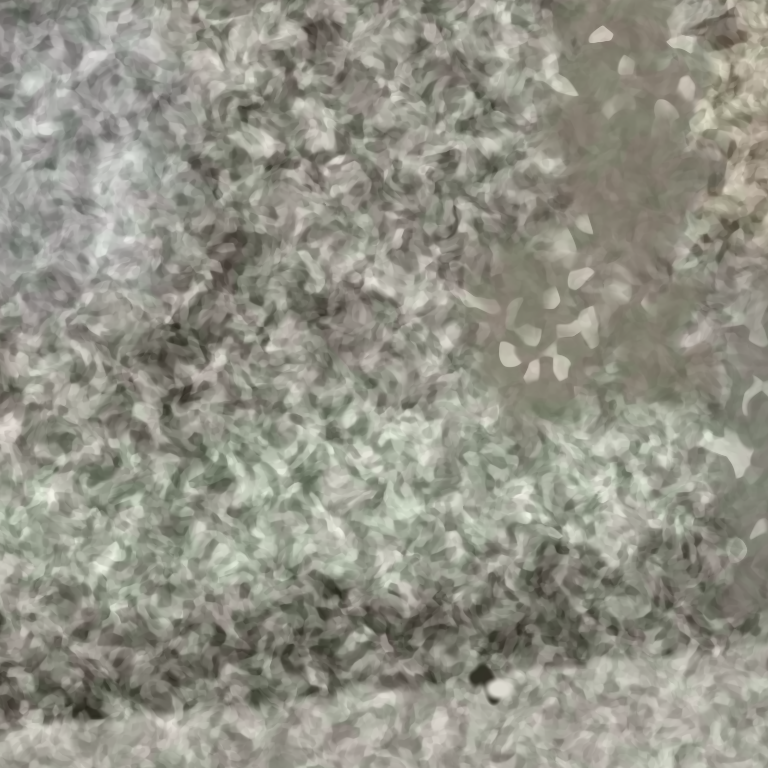
A Shadertoy shader for this texture:

```glsl
vec3 hash3(vec2 p) {
    vec3 q = fract(vec3(p.xyx) * vec3(0.1031, 0.1030, 0.0973));
    q += dot(q, q.yxz + 33.33);
    return fract((q.xxy + q.yzz) * q.zyx);
}

// Soft cellular noise: each cell is a flake with its own direction and tone
float flakes(vec2 p, float sharpness) {
    vec2 cell = floor(p);
    float sum = 0.0, total = 0.0001;
    for (int y = -1; y <= 1; y++)
    for (int x = -1; x <= 1; x++) {
        vec2 id = cell + vec2(x, y);
        vec3 rnd = hash3(id + 71.0);
        vec2 d = p - id - 0.15 - 0.7 * rnd.xy;
        float angle = 6.283 * hash3(id + 19.0).x;
        vec2 axis = vec2(cos(angle), sin(angle));
        d = vec2(dot(d, axis) * 0.75, dot(d, vec2(-axis.y, axis.x)) * 1.4);
        float weight = exp(-sharpness * dot(d, d));
        sum += weight * rnd.z;
        total += weight;
    }
    return sum / total;
}

float blob(vec2 p, vec2 center, vec2 radius) {
    return smoothstep(1.35, 0.55, length((p - center) / radius));
}

void mainImage(out vec4 fragColor, in vec2 fragCoord) {
    vec2 uv = fragCoord / iResolution.xy;

    // Ragged coordinates for the borders of the zones
    vec2 ragged = uv + 0.012 * sin(uv.yx * vec2(47.0, 39.0) + 2.0 * sin(uv * 31.0));
    ragged += 0.05 * (vec2(flakes(uv * 24.0, 7.0), flakes(uv * 24.0 + 40.0, 7.0)) - 0.5);

    // Grain at several sizes
    vec2 bent = uv + 0.004 * sin(uv.yx * 60.0 + 1.5 * sin(uv * 43.0));
    float patches = flakes(ragged * 11.0 + 5.0, 6.0);
    float coarse = flakes(bent * 40.0, 9.0);
    float fine = flakes(bent * 76.0 + 13.0, 8.0);
    float speck = flakes(bent * 125.0 + 31.0, 7.0);

    // Zones: sloping ledge, shadow band above it, smooth stains on the right
    float height = uv.y - 0.043 - 0.12 * uv.x + 0.25 * (ragged.y - uv.y);
    float ledge = smoothstep(0.008, -0.008, height);
    float raggedHeight = ragged.y - 0.043 - 0.12 * ragged.x;
    float shadow = (1.0 - ledge) * smoothstep(0.19, 0.09, raggedHeight);
    float stain = max(blob(ragged, vec2(0.81, 0.83), vec2(0.11, 0.25)),
                      blob(ragged, vec2(0.70, 0.57), vec2(0.10, 0.14)));
    stain = max(stain, blob(ragged, vec2(0.84, 0.55), vec2(0.07, 0.10)));
    float edgeStain = blob(ragged, vec2(1.0, 0.42), vec2(0.08, 0.25));
    float smoothArea = max(stain, edgeStain) * (1.0 - ledge);
    float paleBand = blob(ragged - vec2(0.0, 0.1 * ragged.x), vec2(0.40, 0.31), vec2(0.62, 0.13));
    float blueArea = blob(ragged, vec2(0.08, 0.82), vec2(0.17, 0.24));
    float tanArea = blob(ragged, vec2(1.0, 0.84), vec2(0.09, 0.2));
    float hollows = max(blob(ragged, vec2(0.25, 0.52), vec2(0.09, 0.07)),
                        blob(ragged, vec2(0.27, 0.77), vec2(0.09, 0.06)));
    hollows = max(hollows, blob(ragged, vec2(0.45, 0.57), vec2(0.05, 0.07)));
    hollows = max(hollows, blob(ragged, vec2(0.0, 0.54), vec2(0.03, 0.08)));

    // Brightness
    float tone = 0.585 + 0.16 * (patches - 0.5);
    tone += 0.06 * paleBand + 0.05 * blueArea + 0.05 * tanArea;
    tone -= 0.11 * shadow + 0.09 * hollows;
    tone = mix(tone, 0.47 + 0.04 * patches, 0.85 * smoothArea);
    tone = mix(tone, 0.66 + 0.06 * (patches - 0.5), ledge);
    float grain = 0.25 * (coarse - 0.5) + 0.27 * (fine - 0.5) + 0.12 * (speck - 0.5);
    float roughness = mix(1.0, 0.22, smoothArea) * (1.0 - 0.3 * ledge) * (1.0 - 0.25 * blueArea);
    tone += grain * roughness;

    // Pale chips left inside the stains
    tone += 0.22 * smoothArea * smoothstep(0.62, 0.85, coarse) * smoothstep(0.4, 0.65, patches);

    // Dark pit with a pale pebble below the ledge line
    tone = mix(tone, 0.2, blob(ragged, vec2(0.63, 0.125), vec2(0.016, 0.014)));
    tone = mix(tone, 0.86, blob(uv, vec2(0.65, 0.103), vec2(0.018, 0.013)));

    // Warm grey in the dark, cooler grey in the light
    vec3 color = vec3(tone, tone - 0.006, tone - 0.047);
    color += vec3(-0.012, 0.0, 0.028) * blueArea;
    color += vec3(0.02, 0.0, -0.03) * max(tanArea, 0.5 * stain);
    color += vec3(-0.015, 0.01, -0.005) * paleBand;
    float hueShift = flakes(bent * 33.0 + 90.0, 7.0) - 0.5;
    color += vec3(0.03, -0.012, 0.015) * hueShift;
    fragColor = vec4(clamp(color, 0.0, 1.0), 1.0);
}
```
